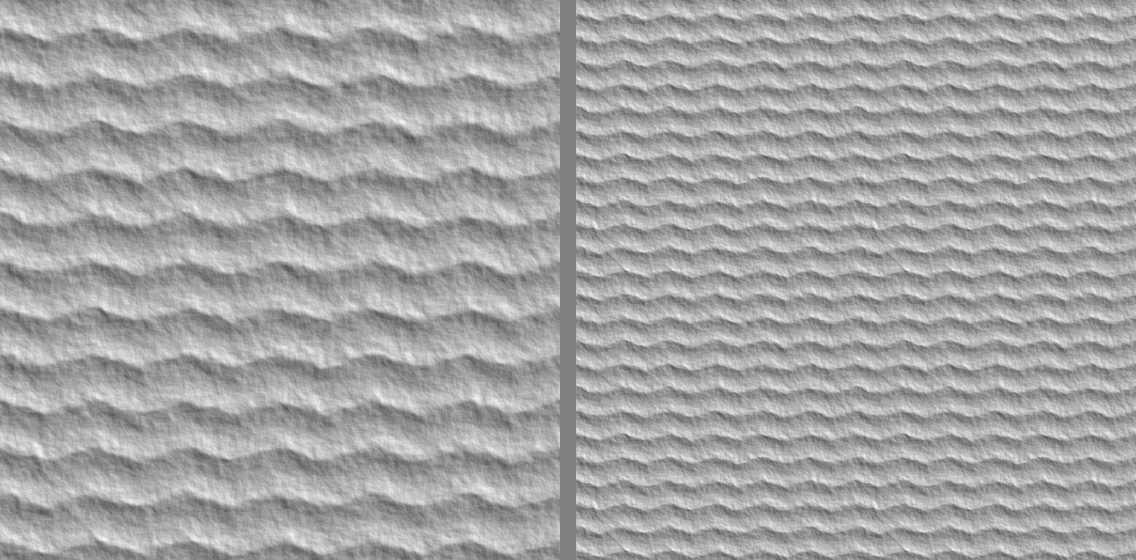
Left, the tile; right, the same tile 2 across and 2 down.
Give the GLSL for this texture, as a WebGL 1 fragment shader.

```glsl
precision highp float;
// Pale grey plaster or sand with wavy, softly creased ripples and a fine grain, lit diagonally.

uniform vec2 u_resolution;

const float PI = 3.14159265;
const float ROWS = 12.0;            // ripples up the canvas
const float WAVES = 6.0;            // bends across the canvas
const float ROW_PHASE = 0.27;       // offset of the creases, in rows
const float BEND = 0.13;            // swing of each crease, in rows
const float CREASE_SOFTNESS = 0.2;
const float RIPPLE_HEIGHT = 0.0058;
const float WARP = 0.09;            // irregularity of the creases, in rows
const float WARP_CELLS = 30.0;
const float GRAIN = 0.034;          // slope of the grain
const float GRAIN_CELLS = 48.0;     // cells of the coarsest grain
const float SAMPLE_STEP = 0.001;
const vec2 LIGHT = vec2(0.707, 0.707);
const vec3 BASE = vec3(0.645);
const vec3 BRIGHT_TINT = vec3(0.0, 0.0, -0.008);

vec2 hash2(vec2 p) {
  vec3 q = fract(p.xyx * vec3(0.1031, 0.1030, 0.0973));
  q += dot(q, q.yzx + 33.33);
  return fract((q.xx + q.yz) * q.zy);
}

// Dot product of a random unit gradient with the offset to its cell corner
float corner(vec2 cell, vec2 offset, float cells, float seed) {
  float angle = 2.0 * PI * hash2(mod(cell, cells) + seed).x;
  return dot(vec2(cos(angle), sin(angle)), offset);
}

// Gradient noise that wraps over the unit square
float noise(vec2 uv, float cells, float seed) {
  vec2 p = uv * cells;
  vec2 i = floor(p);
  vec2 f = p - i;
  vec2 s = f * f * f * (f * (f * 6.0 - 15.0) + 10.0);
  vec2 e = vec2(1.0, 0.0);
  float low = mix(corner(i, f, cells, seed),
                  corner(i + e, f - e, cells, seed), s.x);
  float high = mix(corner(i + e.yx, f - e.yx, cells, seed),
                   corner(i + 1.0, f - 1.0, cells, seed), s.x);
  return mix(low, high, s.y);
}

// Rounded arches that meet in soft creases along a bending line
float ripples(vec2 uv) {
  float a = 2.0 * PI * WAVES * uv.x;
  float bend = BEND * 0.9 * (cos(a) + cos(3.0 * a) / 9.0);
  float warp = WARP * (noise(uv, WARP_CELLS, 11.0)
                     + 0.5 * noise(uv, WARP_CELLS * 2.0, 47.0));
  float arch = sin(PI * (uv.y * ROWS - ROW_PHASE - bend + warp));
  return RIPPLE_HEIGHT * sqrt(arch * arch + CREASE_SOFTNESS * CREASE_SOFTNESS);
}

// Octaves of equal slope
float grain(vec2 uv) {
  float sum = 0.0;
  float cells = GRAIN_CELLS;
  for (int i = 0; i < 3; i++) {
    sum += noise(uv, cells, 83.0 + cells) / cells;
    cells *= 2.0;
  }
  return GRAIN * sum;
}

float height(vec2 uv) {
  return ripples(uv) + grain(uv);
}

void main() {
  vec2 uv = gl_FragCoord.xy / u_resolution;

  // Relief shading from the slope along the light
  vec2 stride = LIGHT * SAMPLE_STEP;
  float slope = (height(uv + stride) - height(uv - stride)) / (2.0 * SAMPLE_STEP);

  vec3 color = BASE + slope + BRIGHT_TINT * smoothstep(0.08, 0.18, slope);
  gl_FragColor = vec4(clamp(color, 0.0, 1.0), 1.0);
}
```
